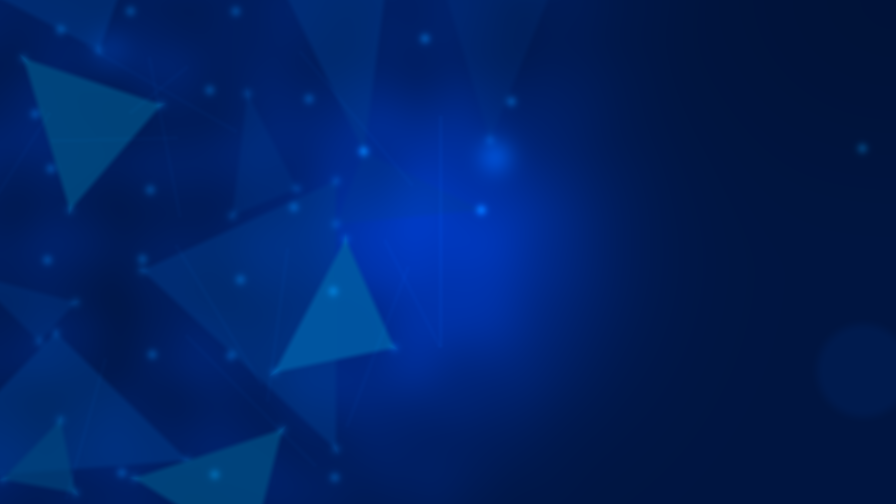
This background is drawn by a WebGL 1 fragment shader. Its source:

```glsl
precision highp float;
// Soft translucent triangles and glowing nodes around a deep blue radial glow.

uniform vec2 u_resolution;

#define CANVAS_HEIGHT 9.0
#define EDGE_BLUR 0.07
#define NODE_RADIUS 0.10
#define NODE_CELL 1.6
#define LINE_COUNT 12
#define LINE_STRENGTH 0.035
#define GLOW_CENTER vec2(8.0, 4.5)
#define GLOW_RADIUS 2.6
#define NIGHT vec3(0.0, 0.083, 0.255)
#define NAVY vec3(0.0, 0.115, 0.365)
#define AZURE vec3(0.0, 0.25, 0.56)
#define TEAL vec3(0.0, 0.285, 0.50)

vec2 hash2(vec2 p) {
  vec2 q = vec2(dot(p, vec2(127.1, 311.7)), dot(p, vec2(269.5, 183.3)));
  return fract(sin(q) * 43758.5);
}

float gradientDot(vec2 cell, vec2 offset, vec2 f) {
  return dot(hash2(cell + offset) * 2.0 - 1.0, f - offset);
}

float gradientNoise(vec2 p) {
  vec2 i = floor(p), f = fract(p);
  vec2 u = f * f * f * (f * (f * 6.0 - 15.0) + 10.0);
  vec2 e = vec2(1.0, 0.0);
  return mix(mix(gradientDot(i, e.yy, f), gradientDot(i, e.xy, f), u.x),
             mix(gradientDot(i, e.yx, f), gradientDot(i, e.xx, f), u.x), u.y);
}

float softSpot(vec2 p, vec2 center, float radius) {
  vec2 d = (p - center) / radius;
  return exp(-dot(d, d));
}

// Positive on the left side of the line from a to b
float edgeSide(vec2 p, vec2 a, vec2 b) {
  vec2 d = normalize(b - a);
  return d.x * (p.y - a.y) - d.y * (p.x - a.x);
}

float segmentDistance(vec2 p, vec2 a, vec2 b) {
  vec2 d = b - a;
  return length(p - a - d * clamp(dot(p - a, d) / dot(d, d), 0.0, 1.0));
}

float softLine(vec2 p, vec2 a, vec2 b) {
  return 1.0 - smoothstep(0.0, 0.07, segmentDistance(p, a, b));
}

vec3 addNode(vec3 color, vec2 p, vec2 center, float strength) {
  return color + vec3(0.01, 0.20, 0.27) * strength * softSpot(p, center, NODE_RADIUS);
}

// Blurred triangle with a faint node on each corner
vec3 addTriangle(vec3 color, vec2 p, vec2 a, vec2 b, vec2 c, vec3 tint, float alpha) {
  float winding = sign(edgeSide(c, a, b));
  float inside = min(min(edgeSide(p, a, b) * winding, edgeSide(p, b, c) * winding),
                     edgeSide(p, c, a) * winding);
  color = mix(color, tint, alpha * smoothstep(-EDGE_BLUR, EDGE_BLUR, inside));
  for (int i = 0; i < 3; i++) {
    vec2 corner = i == 0 ? a : (i == 1 ? b : c);
    color = addNode(color, p, corner, 0.35);
  }
  return color;
}

void main() {
  vec2 p = gl_FragCoord.xy * CANVAS_HEIGHT / u_resolution.y;

  // Backdrop: mottled navy on the left, night on the right
  float leftSide = 1.0 - smoothstep(6.0, 12.0, p.x + (4.5 - p.y) * 0.25);
  vec3 color = mix(NIGHT, NAVY, leftSide);
  color *= 1.0 + 0.4 * leftSide * gradientNoise(p * 0.7 + 3.0);
  color *= 1.0 - 0.13 * smoothstep(10.0, 16.0, p.x) * smoothstep(4.0, 9.0, p.y);
  color += vec3(0.0, 0.115, 0.41) * softSpot(p, GLOW_CENTER, GLOW_RADIUS);

  // Large faint facets
  color = addTriangle(color, p, vec2(6.0, 5.77), vec2(2.54, 4.17), vec2(6.0, 0.98), AZURE, 0.42);
  color = addTriangle(color, p, vec2(1.0, 3.06), vec2(3.35, 0.78), vec2(-1.6, 0.4), AZURE, 0.45);
  color = addTriangle(color, p, vec2(5.0, 9.3), vec2(6.9, 9.3), vec2(6.5, 6.29), AZURE, 0.38);
  color = addTriangle(color, p, vec2(6.5, 6.29), vec2(8.6, 5.25), vec2(6.0, 5.0), AZURE, 0.25);
  color = addTriangle(color, p, vec2(4.42, 7.33), vec2(5.3, 5.63), vec2(4.15, 5.15), AZURE, 0.25);
  color = addTriangle(color, p, vec2(-0.5, 9.3), vec2(2.2, 9.3), vec2(1.77, 8.1), AZURE, 0.4);
  color = addTriangle(color, p, vec2(7.9, 9.3), vec2(9.9, 9.3), vec2(8.75, 6.5), AZURE, 0.17);
  color = addTriangle(color, p, vec2(-0.5, 4.1), vec2(1.35, 3.6), vec2(0.7, 2.9), AZURE, 0.3);

  // Bright facets
  color = addTriangle(color, p, vec2(0.42, 7.96), vec2(2.88, 7.13), vec2(1.25, 5.25), TEAL, 0.88);
  color = addTriangle(color, p, vec2(6.17, 4.73), vec2(7.04, 2.79), vec2(4.9, 2.35), vec3(0.0, 0.35, 0.64), 0.9);
  color = addTriangle(color, p, vec2(5.04, 1.33), vec2(2.4, 0.46), vec2(4.48, -0.85), TEAL, 0.85);
  color = addTriangle(color, p, vec2(1.08, 1.5), vec2(0.05, 0.44), vec2(1.35, 0.2), TEAL, 0.6);

  // Faint web of lines
  float web = softLine(p, vec2(7.87, 6.9), vec2(7.87, 2.83));
  for (int i = 0; i < LINE_COUNT; i++) {
    vec2 start = hash2(vec2(float(i), 2.0)) * vec2(8.0, 9.0);
    vec2 end = start + (hash2(vec2(float(i), 7.0)) - 0.5) * 6.0;
    web += softLine(p, start, end) * 0.6;
  }
  color += vec3(0.0, 0.5, 0.8) * LINE_STRENGTH * web;

  // Scattered nodes on the left, with a few brighter ones
  vec2 cell = floor(p / NODE_CELL);
  vec2 center = (cell + 0.25 + 0.5 * hash2(cell + 5.0)) * NODE_CELL;
  float present = step(0.35, hash2(cell + 19.0).x) * step(center.x, 6.0);
  color = addNode(color, p, center, 0.6 * present);
  color = addNode(color, p, vec2(8.59, 5.25), 0.65);
  color = addNode(color, p, vec2(6.48, 6.31), 0.4);
  color = addNode(color, p, vec2(7.59, 8.31), 0.8);
  color = addNode(color, p, vec2(9.13, 7.19), 0.7);
  color = addNode(color, p, vec2(15.4, 6.35), 0.7);

  // Out-of-focus lights
  color += vec3(0.0, 0.12, 0.22) * softSpot(p, vec2(8.85, 6.2), 0.32);
  color += vec3(0.0, 0.05, 0.12) * softSpot(p, vec2(1.95, 8.1), 0.4);
  float disc = 1.0 - smoothstep(0.7, 0.95, length(p - vec2(15.42, 2.38)));
  color += vec3(0.0, 0.022, 0.05) * disc;

  gl_FragColor = vec4(color, 1.0);
}
```
